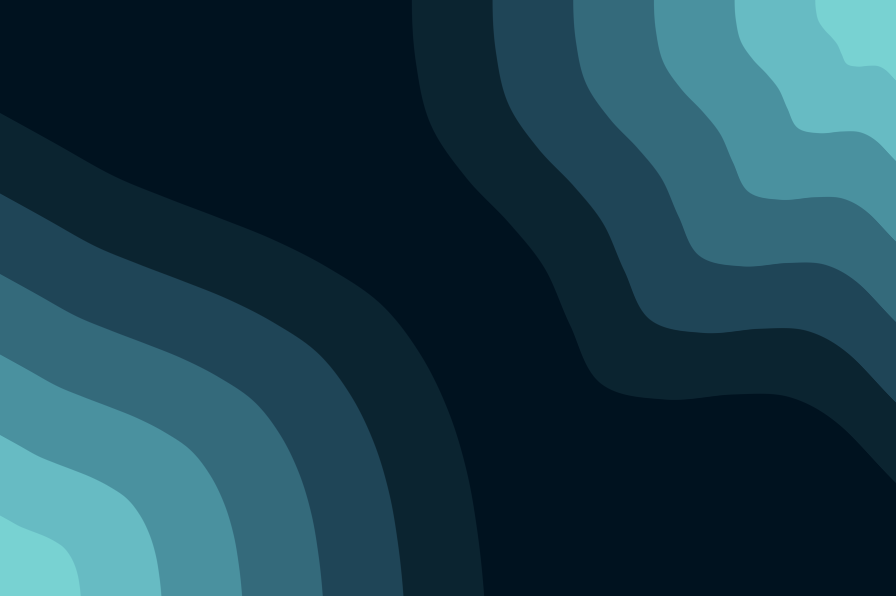
A Shadertoy shader for this background:

```glsl
// Nested wavy teal terraces growing from two opposite corners over dark navy.

const vec2 CANVAS = vec2(1.5, 1.0);    // working units: canvas height = 1
const int RINGS = 6;
const int STEPS = 12;                  // outline intervals per quarter turn
const float QUARTER_TURN = 1.5707963;
const float OUTER_RADIUS = 0.8105;

const vec3 BACKGROUND = vec3(0.0, 0.07, 0.122);
const vec3 RING_COLORS[RINGS] = vec3[](
    vec3(0.045, 0.14, 0.188), vec3(0.122, 0.27, 0.34),
    vec3(0.204, 0.414, 0.484), vec3(0.29, 0.57, 0.624),
    vec3(0.404, 0.733, 0.765), vec3(0.47, 0.824, 0.824));

// Relative radius at equal angles, with one guide value beyond each end
const float LOWER_OUTLINE[STEPS + 3] = float[](
    1.014, 1.0, 0.995, 0.998, 1.002, 1.002, 0.992, 0.960,
    0.929, 0.904, 0.893, 0.901, 0.940, 1.0, 1.084);
const float UPPER_OUTLINE[STEPS + 3] = float[](
    1.0, 1.0, 1.0, 0.995, 0.961, 0.923, 0.914, 0.952,
    1.001, 0.955, 0.884, 0.851, 0.888, 1.0, 1.147);

// Catmull-Rom interpolation of an outline; p is measured inward from a corner
float outlineRadius(vec2 p, float outline[STEPS + 3]) {
    float s = atan(p.y, p.x) / QUARTER_TURN * float(STEPS);
    int i = clamp(int(floor(s)), 0, STEPS - 1);
    float t = s - float(i);
    float a = outline[i], b = outline[i + 1];
    float c = outline[i + 2], d = outline[i + 3];
    float curve = b + 0.5 * t * (c - a + t * (2.0 * a - 5.0 * b + 4.0 * c - d
                + t * (3.0 * (b - c) + d - a)));
    return OUTER_RADIUS * curve;
}

// Paint scaled copies of one outline, largest first
vec3 paintTerraces(vec3 color, vec2 p, float radius, float pixel) {
    float dist = length(p);
    for (int k = 0; k < RINGS; k++) {
        float edge = radius * float(RINGS - k) / float(RINGS);
        float coverage = 1.0 - smoothstep(-0.7, 0.7, (dist - edge) / pixel);
        color = mix(color, RING_COLORS[k], coverage);
    }
    return color;
}

void mainImage(out vec4 fragColor, in vec2 fragCoord) {
    vec2 lower = fragCoord / iResolution.xy * CANVAS;
    vec2 upper = CANVAS - lower;
    float pixel = 1.0 / iResolution.y;

    vec3 color = BACKGROUND;
    color = paintTerraces(color, lower, outlineRadius(lower, LOWER_OUTLINE), pixel);
    color = paintTerraces(color, upper, outlineRadius(upper, UPPER_OUTLINE), pixel);
    fragColor = vec4(color, 1.0);
}
```
